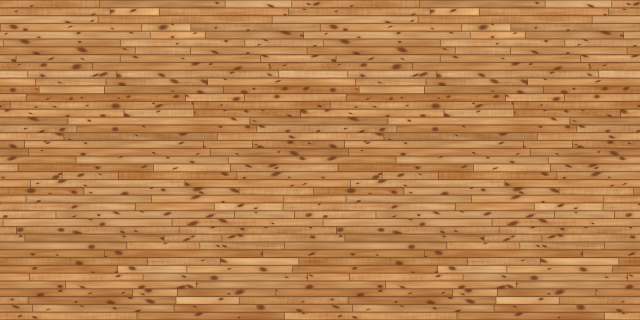
This texture is drawn by a Shadertoy shader. Its source:

```glsl
// Strip floor of knotty pine: 41 rows of boards in a square tile laid twice across.
// Each row is shifted and cut into two or three boards with their own tone,
// stretched gradient-noise grain, slanted knots and thin dark seams.

const float ROWS = 41.0;

float hash(vec2 p) {
    vec3 q = fract(p.xyx * vec3(0.1031, 0.1030, 0.0973));
    q += dot(q, q.yzx + 33.33);
    return fract((q.x + q.y) * q.z);
}

float cornerSlope(vec2 cell, vec2 offset) {
    float angle = 6.2832 * hash(cell);
    return dot(vec2(cos(angle), sin(angle)), offset);
}

// Gradient noise, roughly -0.7 to 0.7
float noise(vec2 p) {
    vec2 i = floor(p), f = p - i;
    vec2 u = f * f * f * (f * (f * 6.0 - 15.0) + 10.0);
    vec2 e = vec2(1.0, 0.0);
    return mix(mix(cornerSlope(i, f), cornerSlope(i + e, f - e), u.x),
               mix(cornerSlope(i + e.yx, f - e.yx), cornerSlope(i + e.xx, f - e.xx), u.x), u.y);
}

// Dark core in x, soft reddish halo in y; p is in row heights
vec2 knots(vec2 p, float seed) {
    vec2 result = vec2(0.0);
    float cell = floor(p.x / 3.0);
    for (float k = -1.0; k <= 1.0; k++) {
        vec2 id = vec2(cell + k, seed);
        if (hash(id + 3.7) > 0.5) continue;
        vec2 center = vec2((id.x + hash(id + 11.3)) * 3.0, 0.1 + 0.8 * hash(id + 23.9));
        vec2 d = p - center;
        d.x += d.y * (hash(id + 31.1) - 0.5) * 3.0;
        float size = mix(0.12, 0.42, pow(hash(id + 47.7), 2.0));
        float r = length(d * vec2(0.6, 1.0)) / size;
        result.x = max(result.x, 1.0 - smoothstep(0.35, 1.2, r));
        result.y = max(result.y, exp(-0.45 * r * r));
    }
    return result;
}

void mainImage(out vec4 fragColor, in vec2 fragCoord) {
    vec2 uv = fragCoord / iResolution.xy * vec2(2.0, 1.0);
    float row = floor(uv.y * ROWS);
    float x = fract(uv.x + hash(vec2(row, 5.0)));

    // Cuts along the row: a long board, an optional short one, the remainder
    float cutA = mix(0.38, 0.56, hash(vec2(row, 17.0)));
    float cutB = hash(vec2(row, 29.0)) < 0.55 ? cutA + mix(0.13, 0.25, hash(vec2(row, 41.0))) : 1.0;
    float board = step(cutA, x) + step(cutB, x);
    float start = board < 0.5 ? 0.0 : (board < 1.5 ? cutA : cutB);
    float end = board < 0.5 ? cutA : (board < 1.5 ? cutB : 1.0);
    float seed = row * 3.0 + board;

    vec2 p = vec2(x * ROWS, fract(uv.y * ROWS));
    vec2 knot = knots(p, seed);

    // Grain bends around knots; fine cross marks show on some boards
    vec2 g = vec2(p.x, p.y + 0.25 * knot.y + seed * 7.3);
    float grain = 0.65 * noise(g * vec2(0.18, 2.3)) + 0.4 * noise(g * vec2(0.4, 5.0) + 91.0);
    float blotch = noise(g * vec2(0.22, 0.6) + 37.0);
    float sawMarks = noise(g * vec2(3.2, 0.8) + 63.0) * step(0.5, hash(vec2(seed, 71.0)));

    // Board tone, with short pieces paler
    float tone = mix(0.28, 0.74, hash(vec2(seed, 83.0)));
    tone += 0.24 * step(end - start, 0.26);
    tone += 0.42 * grain + 0.34 * blotch + 0.16 * sawMarks;
    vec3 color = mix(vec3(0.64, 0.40, 0.20), vec3(0.89, 0.69, 0.47), clamp(tone, 0.0, 1.15));
    color *= mix(vec3(0.98, 1.0, 1.03), vec3(1.02, 0.99, 0.95), hash(vec2(seed, 97.0)));

    // Knots
    color = mix(color, vec3(0.66, 0.40, 0.21), 0.4 * knot.y);
    color = mix(color, vec3(0.40, 0.21, 0.10), 0.75 * knot.x);

    // Seams between rows and at board ends
    float pixel = ROWS / iResolution.y;
    float rowEdge = min(p.y, 1.0 - p.y);
    float endEdge = min(x - start, end - x) * ROWS;
    float rowSeam = clamp((0.06 - rowEdge) / pixel + 0.5, 0.0, 1.0);
    float endSeam = clamp((0.05 - endEdge) / pixel + 0.5, 0.0, 1.0);
    color *= 1.0 - 0.1 * (1.0 - smoothstep(0.0, 0.25, rowEdge));
    color = mix(color, vec3(0.42, 0.26, 0.13), max(0.65 * rowSeam, 0.75 * endSeam));

    fragColor = vec4(color, 1.0);
}
```
